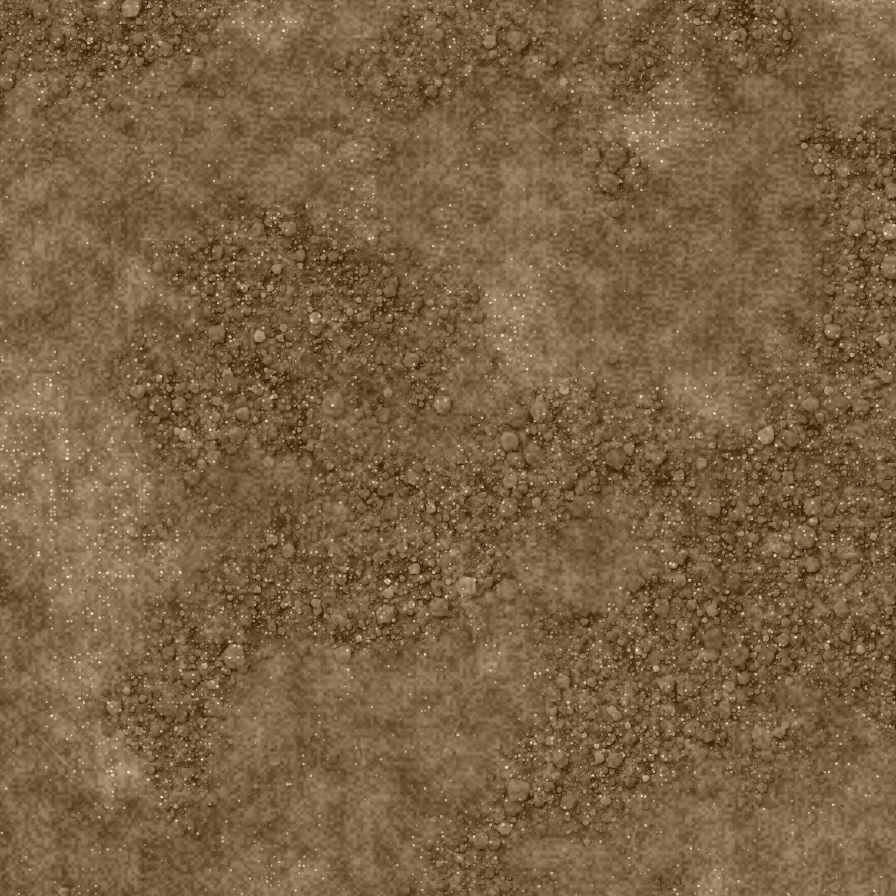
Reproduce this texture procedurally as a WebGL 1 fragment shader.

```glsl
precision highp float;
// Dry brown soil seen from above: layered noise makes the packed dirt, and
// jittered grids of faceted pebbles at several sizes gather in rough clusters.
// Dust patches, pale specks and a few twigs finish the ground.

uniform vec2 u_resolution;

#define SOIL_COLOR vec3(0.475, 0.373, 0.257)
#define LIGHT_DIR vec2(-0.53, 0.85)
#define CLUSTER_SCALE 6.5
#define FINEST_CELLS 175.0
#define LAYER_RATIO 0.59
#define PEBBLE_DENSITY 0.80
#define SHADOW_DEPTH 0.125
#define GRAIN_CELLS 270.0
#define GRAIN_DEPTH 0.17
#define SPECK_CELLS 220.0
#define TWIG_CELLS 9.0

float hash(vec2 p) {
  return fract(sin(dot(p, vec2(127.1, 311.7))) * 43758.55);
}

float noise(vec2 p) {
  vec2 i = floor(p), f = fract(p);
  f = f * f * (3.0 - 2.0 * f);
  return mix(mix(hash(i), hash(i + vec2(1.0, 0.0)), f.x),
             mix(hash(i + vec2(0.0, 1.0)), hash(i + 1.0), f.x), f.y);
}

float fbm(vec2 p) {
  float sum = 0.0, weight = 0.53;
  for (int i = 0; i < 4; i++) {
    sum += weight * noise(p);
    p = mat2(0.8, 0.6, -0.6, 0.8) * p * 2.03 + 17.3;
    weight *= 0.5;
  }
  return sum;
}

// How strongly loose stones gather at a place, 0 to 1
float cluster(vec2 uv) {
  return smoothstep(0.42, 0.66, fbm(uv * CLUSTER_SCALE + 3.7));
}

// Roundness-blended polygon: 1.0 on the outline, smaller inside
float facetShape(vec2 q, vec2 id) {
  float edge = 0.0;
  for (int k = 0; k < 6; k++) {
    float side = float(k);
    float angle = side * 1.047 + 0.9 * hash(id + side * 7.3);
    float reach = 0.72 + 0.35 * hash(id + side * 3.1 + 41.0);
    edge = max(edge, dot(q, vec2(cos(angle), sin(angle))) / reach);
  }
  return mix(length(q), edge, 0.7);
}

// Paints one grid of pebbles over the tone
float pebbles(float tone, vec2 uv, float cells, float density, float seed) {
  vec2 p = uv * cells;
  float pixel = cells / u_resolution.y;
  for (int j = -1; j <= 1; j++) {
    for (int i = -1; i <= 1; i++) {
      vec2 cell = floor(p) + vec2(float(i), float(j));
      vec2 id = cell + seed;
      vec2 center = cell + 0.2 + 0.6 * vec2(hash(id + 1.7), hash(id + 5.9));
      float gather = cluster(center / cells);
      if (hash(id) < density * mix(0.14, 1.0, gather)) {
        float size = hash(id + 9.2);
        float radius = mix(0.22, 0.5, size * size);
        vec2 q = (p - center) / radius;
        float edge = facetShape(q, id);
        float soft = pixel / radius;
        float solid = mix(0.45, 0.95, gather);
        float cover = 1.0 - smoothstep(1.0 - soft, 1.0 + soft * 0.5, edge);
        float shadow = 1.0 - smoothstep(0.75, 1.4, length(q + LIGHT_DIR * 0.22));
        float pale = pow(hash(id + 13.4), 9.0);
        float face = 0.09 * (hash(id + 21.8) - 0.42) + 0.065 * dot(q, LIGHT_DIR);
        face += pale * (0.06 + 0.24 * noise(uv * 130.0 + seed));
        face -= 0.07 * smoothstep(0.7, 1.05, edge);
        tone -= SHADOW_DEPTH * shadow * solid * (1.0 - cover);
        tone = mix(tone, face + 0.025, cover * solid);
      }
    }
  }
  return tone;
}

// Tiny pale grains, commonest among stones and dust
float specks(vec2 uv, float amount) {
  vec2 p = uv * SPECK_CELLS, id = floor(p);
  vec2 offset = fract(p) - 0.3 - 0.4 * vec2(hash(id + 2.3), hash(id + 8.1));
  float radius = 0.15 + 0.2 * hash(id + 4.4);
  float soft = 0.7 * SPECK_CELLS / u_resolution.y;
  float dot1 = 1.0 - smoothstep(radius - soft * 0.5, radius + soft, length(offset));
  return dot1 * step(hash(id + 31.0), amount) * (0.12 + 0.24 * hash(id + 6.6));
}

// Sparse thin straws, each kept inside its own cell
float twigs(vec2 uv) {
  vec2 p = uv * TWIG_CELLS, id = floor(p);
  vec2 d = fract(p) - 0.35 - 0.3 * vec2(hash(id + 3.3), hash(id + 7.7));
  float angle = 6.283 * hash(id + 11.1);
  vec2 axis = vec2(cos(angle), sin(angle));
  float along = dot(d, axis), reach = 0.08 + 0.17 * hash(id + 15.0);
  float across = length(d - axis * clamp(along, -reach, reach));
  float soft = TWIG_CELLS / u_resolution.y;
  return (1.0 - smoothstep(0.008, 0.008 + soft, across)) * step(hash(id + 19.0), 0.28);
}

void main() {
  vec2 uv = gl_FragCoord.xy / u_resolution.y;
  float gather = cluster(uv);
  float dust = smoothstep(0.57, 0.78, fbm(uv * 7.0 + 51.0)) * (1.0 - gather);

  // Packed dirt, rougher and darker between the stones
  float tone = 0.02 + 0.13 * (fbm(uv * 5.0 + 23.0) - 0.5);
  tone += 0.23 * (fbm(uv * 42.0) - 0.5) + 0.10 * dust;
  tone += gather * (0.42 * (fbm(uv * 115.0 + 9.0) - 0.5) - 0.05);

  // Pebbles from the finest crumbs up to the scattered large stones
  float cells = FINEST_CELLS, density = PEBBLE_DENSITY;
  for (int layer = 0; layer < 4; layer++) {
    tone = pebbles(tone, uv, cells, density, 37.0 * float(layer) + 5.0);
    cells *= LAYER_RATIO;
    density *= 0.72;
  }

  // Surface details and fine grain
  tone += 0.07 * twigs(uv);
  tone += specks(uv, 0.025 + 0.10 * gather + 0.16 * dust);
  tone += GRAIN_DEPTH * (noise(uv * GRAIN_CELLS + 77.0) - 0.5);
  gl_FragColor = vec4(SOIL_COLOR + max(tone, -0.23), 1.0);
}
```
